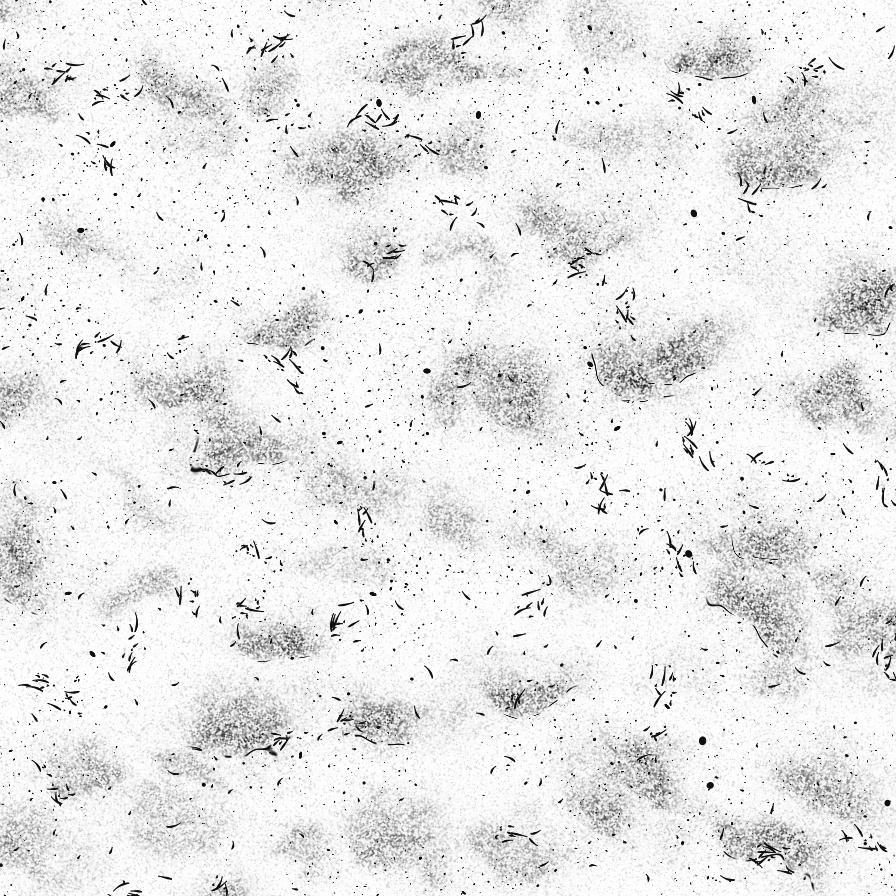
Give the GLSL for this texture, as a WebGL 1 fragment shader.

```glsl
precision highp float;
// Pale sandy paper with soft grainy grey smudges, dark specks and scattered twig marks.

uniform vec2 u_resolution;

const vec3 PAPER = vec3(1.0);
const vec3 INK = vec3(0.02);
const float SMUDGE_CELLS = 8.0;
const vec2 SMUDGE_SIZE = vec2(0.058, 0.034);
const float SMUDGE_TONE = 0.22;
const float HALO_TONE = 0.15;
const float PAPER_TONE = 0.012;
const float GRAIN_CELLS = 560.0;
const float STROKE_CELLS = 25.0;
const float CLUSTER_CELLS = 9.0;
const float STROKE_WIDTH = 0.0010;

vec2 hash2(vec2 p) {
  vec3 q = fract(p.xyx * vec3(0.1031, 0.1030, 0.0973));
  q += dot(q, q.yzx + 33.33);
  return fract((q.xx + q.yz) * q.zy);
}

float valueNoise(vec2 p) {
  vec2 i = floor(p), f = fract(p);
  f = f * f * (3.0 - 2.0 * f);
  float low = mix(hash2(i).x, hash2(i + vec2(1.0, 0.0)).x, f.x);
  float high = mix(hash2(i + vec2(0.0, 1.0)).x, hash2(i + 1.0).x, f.x);
  return mix(low, high, f.y);
}

vec2 rotate(vec2 v, float angle) {
  float c = cos(angle), s = sin(angle);
  return vec2(c * v.x + s * v.y, c * v.y - s * v.x);
}

// Turns a signed distance into antialiased coverage.
float cover(float d) {
  float aa = 0.6 / u_resolution.y;
  return 1.0 - smoothstep(-aa, aa, d);
}

// Slightly bent, tapering pen stroke centred on the origin.
float stroke(vec2 v, float angle, float halfLength, float bend) {
  vec2 q = rotate(v, angle);
  float t = q.x / halfLength;
  q.y -= bend * halfLength * t * t;
  float width = STROKE_WIDTH * (1.35 - 0.7 * min(abs(t + 0.4), 1.0));
  return cover(length(vec2(max(abs(q.x) - halfLength, 0.0), q.y)) - width);
}

// Smudges, soft above and firmer below: x = grey tone, y = crease ink.
vec2 smudges(vec2 p) {
  vec2 warp = vec2(valueNoise(p * 17.0), valueNoise(p * 17.0 + 71.0)) - 0.5;
  vec2 fray = vec2(valueNoise(p * 52.0 + 13.0), valueNoise(p * 52.0 + 37.0)) - 0.5;
  vec2 w = p + 0.05 * warp + 0.016 * fray;
  vec2 cell = floor(p * SMUDGE_CELLS);
  float tone = 0.0, crease = 0.0;
  for (int y = -1; y <= 1; y++) {
    for (int x = -1; x <= 1; x++) {
      vec2 id = cell + vec2(float(x), float(y)) + 20.0;
      vec2 kind = hash2(id + 41.0), form = hash2(id + 83.0);
      vec2 centre = (id - 20.0 + hash2(id)) / SMUDGE_CELLS;
      vec2 size = SMUDGE_SIZE * (0.6 + 0.65 * form);
      vec2 q = rotate(w - centre, 0.1 - 0.75 * kind.x) / size;
      float r = length(q);
      float softness = mix(0.3, 1.0, smoothstep(-0.7, 0.4, q.y + 0.3 * q.x));
      float strength = mix(0.1, 1.0, kind.y);
      float body = 1.0 - smoothstep(1.0 - softness, 1.15, r);
      tone = max(tone, strength * (SMUDGE_TONE * body + HALO_TONE * exp(-0.7 * r * r)));
      float rim = cover(abs(r - 1.05) * size.y - 0.0009) * smoothstep(-0.5, -0.8, q.y);
      crease = max(crease, rim * step(0.8, kind.y));
    }
  }
  tone *= 0.6 + 0.8 * valueNoise(rotate(p, 0.4) * vec2(60.0, 95.0));
  return vec2(tone, crease * smoothstep(0.4, 0.6, valueNoise(p * 110.0)));
}

// Cellular specks, slightly elongated and gathered into loose drifts.
float specks(vec2 p, float cells, float chance, float radius) {
  vec2 cell = floor(p * cells);
  float ink = 0.0;
  for (int y = -1; y <= 1; y++) {
    for (int x = -1; x <= 1; x++) {
      vec2 id = cell + vec2(float(x), float(y));
      vec2 kind = hash2(id + cells + 9.0), form = hash2(id + cells + 57.0);
      vec2 v = rotate(p - (id + hash2(id + cells)) / cells, 6.28 * form.x);
      v.y *= 1.0 + 1.2 * form.y;
      float drift = 2.0 * smoothstep(0.15, 0.85, valueNoise(id * 14.0 / cells + 5.0));
      float d = length(v) - radius * mix(0.45, 1.0, kind.y * kind.y);
      ink = max(ink, cover(d) * step(kind.x, chance * drift));
    }
  }
  return ink;
}

// Lone strokes plus twig-like clusters strung along a shared axis.
float twigs(vec2 p) {
  vec2 cell = floor(p * STROKE_CELLS), group = floor(p * CLUSTER_CELLS);
  float ink = 0.0;
  for (int y = -1; y <= 1; y++) {
    for (int x = -1; x <= 1; x++) {
      vec2 side = vec2(float(x), float(y));
      vec2 id = cell + side + 310.0, kind = hash2(id + 7.0), form = hash2(id + 29.0);
      vec2 v = p - (id - 310.0 + hash2(id)) / STROKE_CELLS;
      float lone = stroke(v, 3.14 * kind.y, mix(0.0015, 0.008, form.x * form.x), 0.5 * form.y - 0.25);
      ink = max(ink, lone * step(kind.x, 0.42));
      id = group + side + 510.0;
      kind = hash2(id + 17.0);
      if (kind.x > 0.55) continue;
      v = p - (id - 510.0 + hash2(id)) / CLUSTER_CELLS;
      float axis = 3.14 * kind.y;
      for (int n = 0; n < 11; n++) {
        vec2 place = hash2(id + 11.0 * float(n) + 3.0);
        form = hash2(id + 13.0 * float(n) + 91.0);
        vec2 offset = rotate((place - 0.5) * vec2(0.052, 0.024), -axis);
        float angle = axis + 2.0 * (form.x - 0.5);
        float halfLength = mix(0.0008, 0.0105, form.y * form.y);
        ink = max(ink, stroke(v - offset, angle, halfLength, 0.4 * place.x - 0.2));
      }
    }
  }
  return ink;
}

void main() {
  vec2 p = gl_FragCoord.xy / u_resolution.y;
  vec2 smudge = smudges(p);

  // Fine grain breaks up the grey and leaves faint dust on bare paper.
  float noise = valueNoise(rotate(p, 0.6) * GRAIN_CELLS + 800.0);
  float grain = smoothstep(0.1, 0.95, noise);
  float grey = (smudge.x + PAPER_TONE) * (0.15 + 1.5 * grain);
  grey += 0.13 * smoothstep(0.7, 0.98, noise);

  float marks = max(smudge.y, twigs(p));
  marks = max(marks, specks(p, 110.0, 0.18, 0.0014));
  marks = max(marks, specks(p, 58.0, 0.25, 0.0023));
  marks = max(marks, specks(p, 13.0, 0.24, 0.0050));
  gl_FragColor = vec4(mix(PAPER, INK, clamp(max(grey, 0.96 * marks), 0.0, 1.0)), 1.0);
}
```
